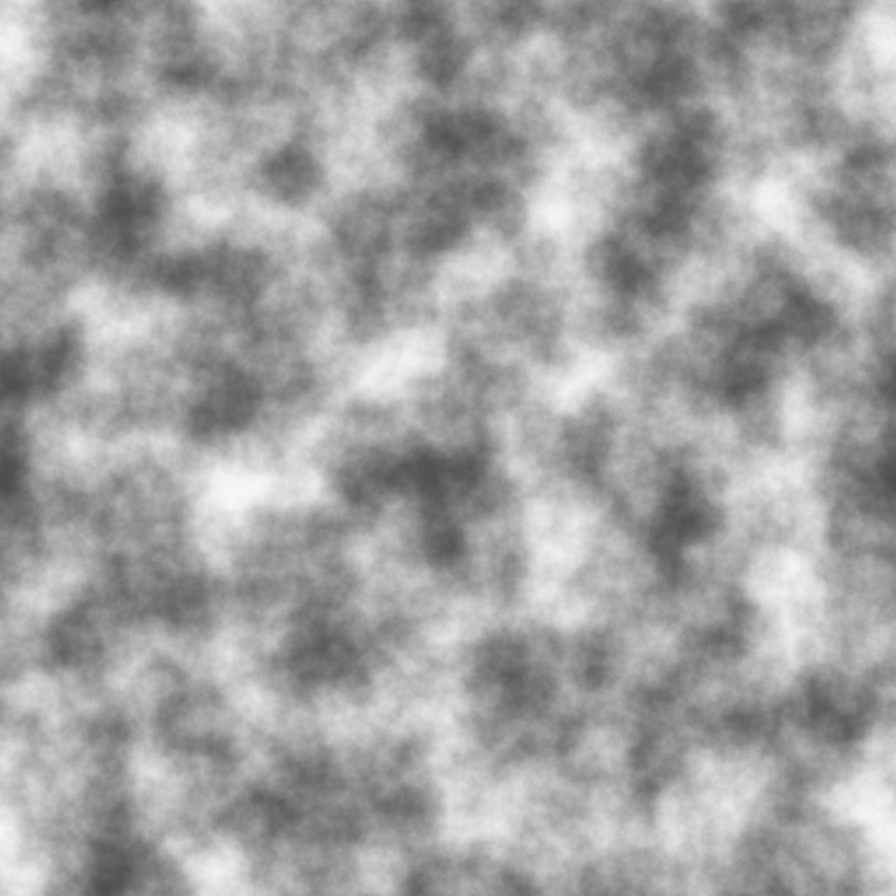
Reproduce this texture procedurally as a three.js fragment shader.

```glsl
varying vec2 vUv;

const float BASE_CELLS = 8.0;    // whole cells across the tile, largest clouds
const int   OCTAVES    = 6;
const float GAIN       = 0.54;   // strength of each finer octave
const float MEAN_GREY  = 0.637;
const float CONTRAST   = 0.51;
const float SOFTENING  = 0.35;   // holds back the darkest and lightest spots
const float SEED       = 17.0;
const float TAU        = 6.2831853;

float hash(vec3 p) {
  p = fract(p * vec3(0.1031, 0.1030, 0.0973));
  p += dot(p, p.yzx + 33.33);
  return fract((p.x + p.y) * p.z);
}

// Slope of one lattice corner, wrapped so opposite edges agree
float cornerSlope(vec2 cell, vec2 corner, vec2 local, float period, float seed) {
  vec2 wrapped = mod(cell + corner, period);
  float angle = TAU * hash(vec3(wrapped, seed));
  return dot(vec2(cos(angle), sin(angle)), local - corner);
}

// Periodic gradient noise
float gradientNoise(vec2 p, float period, float seed) {
  vec2 cell = floor(p);
  vec2 f = p - cell;
  vec2 blend = f * f * f * (f * (f * 6.0 - 15.0) + 10.0);
  float bottom = mix(cornerSlope(cell, vec2(0.0, 0.0), f, period, seed),
                     cornerSlope(cell, vec2(1.0, 0.0), f, period, seed), blend.x);
  float top    = mix(cornerSlope(cell, vec2(0.0, 1.0), f, period, seed),
                     cornerSlope(cell, vec2(1.0, 1.0), f, period, seed), blend.x);
  return mix(bottom, top, blend.y);
}

// Octaves double in frequency, so every period stays whole
float cloudNoise(vec2 uv) {
  float sum = 0.0;
  float amplitude = 1.0;
  float cells = BASE_CELLS;
  for (int i = 0; i < OCTAVES; i++) {
    float seed = SEED + 13.0 * float(i);
    // Shifting each octave keeps the lattices from lining up
    vec2 shift = vec2(hash(vec3(seed, 1.0, 5.0)), hash(vec3(seed, 2.0, 9.0)));
    sum += amplitude * gradientNoise(uv * cells + shift, cells, seed);
    amplitude *= GAIN;
    cells *= 2.0;
  }
  return sum;
}

void main() {
  float cloud = clamp(cloudNoise(vUv), -0.95, 0.95);
  cloud -= SOFTENING * cloud * cloud * cloud;
  gl_FragColor = vec4(vec3(clamp(MEAN_GREY + CONTRAST * cloud, 0.0, 1.0)), 1.0);
}
```
